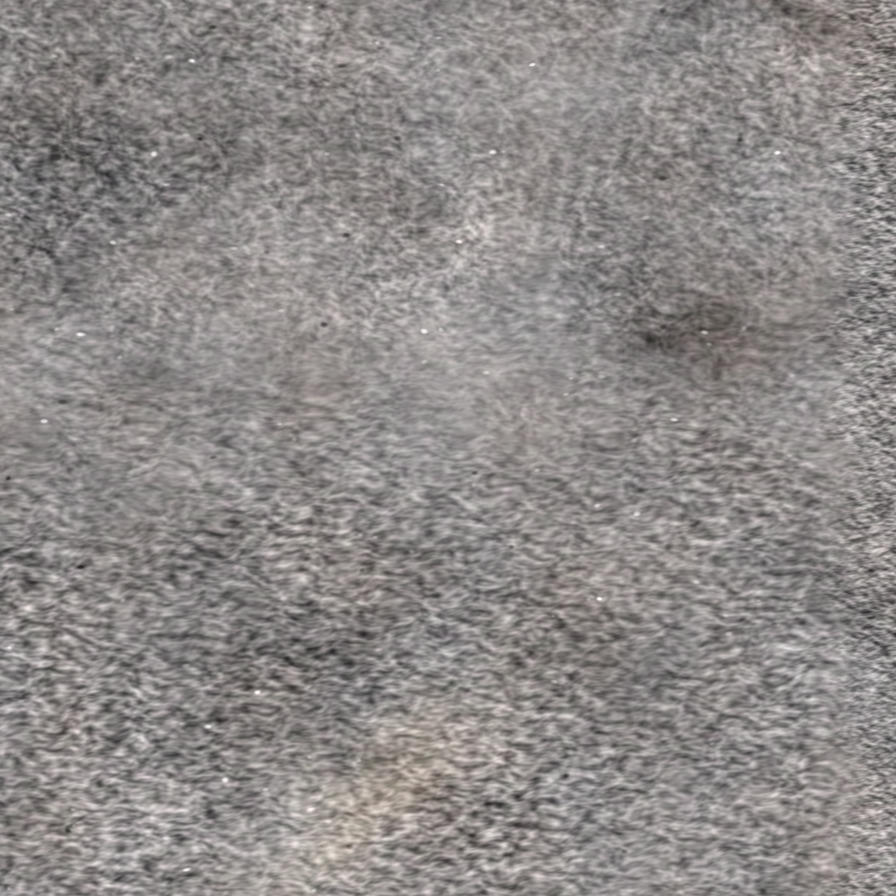
Reproduce this texture procedurally as a Shadertoy shader.

```glsl
float hash(vec2 p) {
    return fract(sin(dot(p, vec2(127.1, 311.7))) * 43758.5453);
}

float slope(vec2 cell, vec2 offset) {
    float angle = 6.28318 * hash(cell);
    return dot(vec2(cos(angle), sin(angle)), offset);
}

// Gradient noise centred on zero
float noise(vec2 p) {
    vec2 i = floor(p), f = fract(p);
    vec2 u = f * f * f * (f * (f * 6.0 - 15.0) + 10.0);
    vec2 e = vec2(0.0, 1.0);
    float low = mix(slope(i, f), slope(i + e.yx, f - e.yx), u.x);
    float high = mix(slope(i + e.xy, f - e.xy), slope(i + e.yy, f - e.yy), u.x);
    return mix(low, high, u.y);
}

float fbm(vec2 p) {
    float sum = 0.0, amplitude = 0.6;
    for (int i = 0; i < 4; i++) {
        sum += amplitude * noise(p);
        p = mat2(1.6, 1.2, -1.2, 1.6) * p + 7.3;
        amplitude *= 0.5;
    }
    return sum;
}

vec2 rotate(vec2 p, float angle) {
    float c = cos(angle), s = sin(angle);
    return vec2(c * p.x - s * p.y, s * p.x + c * p.y);
}

// Flattened grain: clumps, grains and grit, each tilted differently
float grain(vec2 p, vec2 frequency, float tilt) {
    float clumps = noise(rotate(p, tilt + 0.1) * frequency * 0.5 + 17.3);
    float grains = noise(rotate(p, tilt) * frequency);
    float grit = noise(rotate(p, tilt - 0.2) * frequency * 1.75 + 31.7);
    return 0.45 * clumps + 0.75 * grains + 0.45 * grit;
}

// Soft elliptical stain
float stain(vec2 p, vec2 center, vec2 radius, float tilt) {
    vec2 d = rotate(p - center, -tilt) / radius;
    return exp(-dot(d, d));
}

// Sparse flecks, one candidate per cell
float flecks(vec2 p, float cells, float density) {
    vec2 id = floor(p * cells);
    vec2 jitter = vec2(hash(id + 3.1), hash(id + 8.7)) * 0.3 + 0.35;
    vec2 d = (fract(p * cells) - jitter) * vec2(1.0, 1.6);
    float size = mix(0.22, 0.34, hash(id + 5.9));
    return step(hash(id), density) * smoothstep(size, size * 0.2, length(d));
}

void mainImage(out vec4 fragColor, in vec2 fragCoord) {
    vec2 uv = fragCoord / iResolution.xy;
    vec2 warp = vec2(noise(uv * 25.0), noise(uv * 25.0 + 40.0));
    vec2 p = uv + warp * vec2(0.008, 0.005);
    vec2 ragged = uv + 0.1 * vec2(fbm(uv * 9.0), fbm(uv * 9.0 + 20.0));

    // Grain lengthens and hardens toward the bottom
    float nearness = smoothstep(0.75, 0.45, uv.y + 0.3 * noise(uv * 6.0));
    float farGrain = grain(p, vec2(85.0, 135.0), 0.22);
    float nearGrain = grain(p + 3.0, vec2(64.0, 145.0), 0.08);
    float grit = mix(farGrain, nearGrain, nearness);
    float contrast = mix(0.3, 0.42, smoothstep(0.6, 0.3, uv.y));
    contrast += 0.1 * stain(ragged, vec2(0.05, 0.88), vec2(0.2, 0.15), 0.0);
    contrast += 0.25 * fbm(uv * 5.0 + 11.0);

    // Thin streaks along the right edge
    float edge = smoothstep(0.9, 0.97, uv.x + 0.05 * noise(uv * vec2(4.0, 40.0)));
    float streaks = grain(uv + 6.0, vec2(85.0, 200.0), 0.08);
    grit = mix(grit, streaks, edge);
    contrast = mix(contrast, 0.5, edge);

    // Broad light and dark areas
    float light = 0.55 + 0.17 * fbm(uv * vec2(5.0, 8.0)) + 0.11 * fbm(uv * vec2(14.0, 24.0) + 9.0);
    light -= 0.1 * stain(ragged, vec2(0.06, 0.87), vec2(0.2, 0.14), 0.0);
    light -= 0.08 * stain(ragged, vec2(0.3, 0.3), vec2(0.35, 0.09), -0.2);
    light += 0.06 * stain(ragged, vec2(0.58, 0.8), vec2(0.1, 0.1), 0.0);
    light += 0.05 * stain(ragged, vec2(0.4, 0.6), vec2(0.3, 0.12), 0.0);
    float soil = stain(ragged, vec2(0.8, 0.63), vec2(0.09, 0.045), -0.1);
    soil += stain(ragged, vec2(0.87, 0.99), vec2(0.1, 0.025), -0.15);
    float sand = stain(ragged, vec2(0.41, 0.1), vec2(0.19, 0.065), 0.75);
    light += 0.1 * sand - 0.15 * soil + contrast * grit;

    // Faint tints over warm grey
    vec3 warmGrey = vec3(1.015, 0.985, 0.98);
    vec3 color = light * warmGrey;
    color += vec3(0.02, -0.005, -0.025) * fbm(uv * 7.0 + 50.0);
    color += vec3(0.012, -0.012, 0.01) * noise(uv * vec2(45.0, 70.0));
    color += vec3(0.02, 0.0, -0.035) * sand + vec3(0.012, 0.0, -0.008) * soil;

    // Pale glints and dark pits
    float glint = 0.17 * flecks(p, 56.0, 0.025) + 0.35 * flecks(p + 2.0, 50.0, 0.002);
    float pit = 0.2 * flecks(p + 4.0, 48.0, 0.02);
    color += (glint - pit) * (1.0 - edge);
    fragColor = vec4(clamp(color, 0.0, 1.0), 1.0);
}
```
